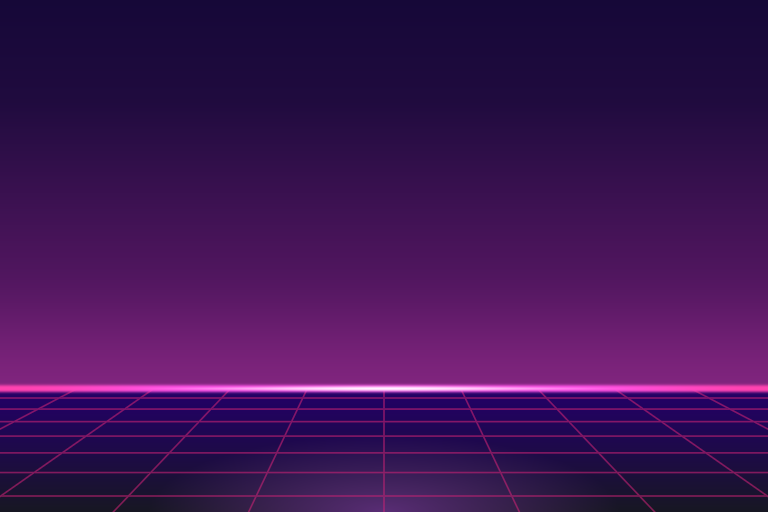
Write a Shadertoy shader that draws this background.

```glsl
const float HORIZON = 0.241;
const float VANISH_Y = 0.5566;      // where the floor columns converge
const float COLUMN_SPREAD = 0.475;  // column spacing per unit of depth
const float ROW_STEP = 0.1818;      // row spacing in inverse depth
const float ROW_PHASE = 0.47;
const float LINE_HALF_WIDTH = 0.0016;
const float LINE_OPACITY = 0.6;
const float BEAM_HALF_HEIGHT = 0.0075;
const vec2 POOL_RADIUS = vec2(0.46, 0.15);

const vec3 SKY_TOP = vec3(0.085, 0.030, 0.220);
const vec3 SKY_HIGH = vec3(0.125, 0.043, 0.245);
const vec3 SKY_MID = vec3(0.295, 0.080, 0.358);
const vec3 SKY_LOW = vec3(0.505, 0.143, 0.495);
const vec3 FLOOR_FAR = vec3(0.135, 0.000, 0.400);
const vec3 FLOOR_NEAR = vec3(0.090, 0.090, 0.135);
const vec3 POOL_COLOR = vec3(0.350, 0.175, 0.460);
const vec3 LINE_COLOR = vec3(0.780, 0.130, 0.450);
const vec3 BEAM_PINK = vec3(1.000, 0.260, 0.690);
const vec3 BEAM_MAGENTA = vec3(1.000, 0.320, 0.910);
const vec3 BEAM_CORE = vec3(1.000, 0.950, 1.000);

vec3 skyColor(float y) {
    vec3 color = mix(SKY_LOW, SKY_MID, smoothstep(0.0, 1.0, (y - HORIZON) / 0.259) * 0.5
                     + clamp((y - HORIZON) / 0.259, 0.0, 1.0) * 0.5);
    color = mix(color, SKY_HIGH, clamp((y - 0.5) / 0.3, 0.0, 1.0));
    return mix(color, SKY_TOP, clamp((y - 0.8) / 0.2, 0.0, 1.0));
}

// Distance from a value to the nearest whole number
float toInteger(float value) {
    return abs(fract(value + 0.5) - 0.5);
}

float lineCoverage(float dist, float pixel) {
    return clamp((LINE_HALF_WIDTH - dist) / pixel + 0.5, 0.0, 1.0);
}

float gridCoverage(vec2 p, float pixel) {
    float depth = VANISH_Y - p.y;
    float spacing = COLUMN_SPREAD * depth;
    float slope = p.x / depth;
    float column = toInteger(p.x / spacing) * spacing / sqrt(1.0 + slope * slope);
    float row = toInteger(1.0 / (depth * ROW_STEP) - ROW_PHASE) * depth * depth * ROW_STEP;
    return max(lineCoverage(column, pixel), lineCoverage(row, pixel));
}

vec3 floorColor(vec2 p, float pixel) {
    float nearness = clamp(1.0 - p.y / HORIZON, 0.0, 1.0);
    vec3 color = mix(FLOOR_FAR, FLOOR_NEAR, pow(nearness, 1.2));

    // Pool of light at the front
    float pool = clamp(1.0 - length(p / POOL_RADIUS), 0.0, 1.0);
    color = mix(color, POOL_COLOR, pool);

    return mix(color, LINE_COLOR, LINE_OPACITY * gridCoverage(p, pixel));
}

vec3 addBeam(vec3 color, vec2 p, float halfWidth) {
    float offset = p.y - HORIZON;
    float side = abs(p.x) / halfWidth;

    // Soft bar across the full width
    float bar = exp(-pow(abs(offset) / BEAM_HALF_HEIGHT, 3.0));
    vec3 barColor = mix(BEAM_MAGENTA, BEAM_PINK, smoothstep(0.45, 1.0, side));
    color = mix(color, barColor, bar);

    // White core, tapering towards both sides
    float taper = 1.0 - smoothstep(0.0, 0.7, side);
    float coreHeight = BEAM_HALF_HEIGHT * mix(0.25, 0.6, taper);
    float core = exp(-pow(offset / coreHeight, 2.0)) * taper;
    return mix(color, BEAM_CORE, core);
}

void mainImage(out vec4 fragColor, in vec2 fragCoord) {
    float pixel = 1.0 / iResolution.y;
    float halfWidth = 0.5 * iResolution.x * pixel;
    vec2 p = fragCoord * pixel - vec2(halfWidth, 0.0);

    float aboveHorizon = clamp((p.y - HORIZON) / pixel + 0.5, 0.0, 1.0);
    vec3 ground = floorColor(vec2(p.x, min(p.y, HORIZON)), pixel);
    vec3 color = mix(ground, skyColor(p.y), aboveHorizon);
    fragColor = vec4(addBeam(color, p, halfWidth), 1.0);
}
```
